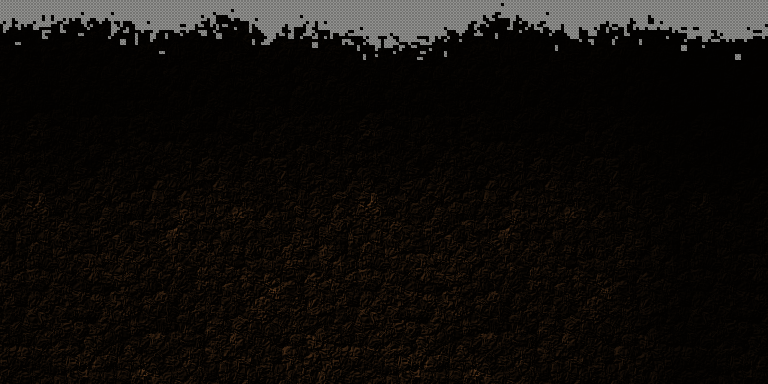
Give the GLSL for this texture, as a Shadertoy shader.

```glsl
const float TILE = 0.865;          // width of the repeating soil, in canvas heights
const float BLOCK = 1.0 / 128.0;   // step of the ragged surface
const float CHECK = 1.0 / 256.0;   // backdrop checker cell
const float ISLAND_GAP = 0.125;    // spacing of the loose holes
const float ISLAND_DROP = 0.04;    // depth of the holes below the surface
const float RELIEF = 2.7;          // contrast of the side light
const vec2 LIGHT_STEP = vec2(-0.0030, 0.0040);
const vec3 CHECK_DARK = vec3(0.46, 0.46, 0.45);
const vec3 CHECK_LIGHT = vec3(0.57, 0.57, 0.56);
const vec3 SOIL = vec3(0.128, 0.079, 0.040);
const vec3 SHADE = vec3(0.009, 0.006, 0.002);

// Depth of the surface below the top, at even steps across the canvas
const int KNOTS = 21;
const float SURFACE[KNOTS] = float[](
    0.073, 0.073, 0.050, 0.070, 0.094, 0.078, 0.044, 0.089, 0.073, 0.099, 0.112,
    0.117, 0.081, 0.047, 0.070, 0.099, 0.070, 0.068, 0.089, 0.109, 0.083);

// Centres of the paler clods inside one tile
const int PALE_COUNT = 7;
const vec2 PALE[PALE_COUNT] = vec2[](
    vec2(0.625, 0.44), vec2(0.716, 0.245), vec2(0.234, 0.06), vec2(0.39, 0.03),
    vec2(0.104, 0.465), vec2(0.096, 0.66), vec2(0.47, 0.42));

vec2 hash2(vec2 p) {
    vec3 q = fract(p.xyx * vec3(0.1031, 0.1030, 0.0973));
    q += dot(q, q.yzx + 33.33);
    return fract((q.xx + q.yz) * q.zy);
}

float cornerSlope(vec2 cell, vec2 offset, float period) {
    cell.x = mod(cell.x, period);
    float angle = 6.2832 * hash2(cell + 7.0).x;
    return dot(vec2(cos(angle), sin(angle)), offset);
}

// Gradient noise, wrapped horizontally
float gradientNoise(vec2 p, float period) {
    vec2 i = floor(p), f = fract(p);
    vec2 s = f * f * f * (f * (f * 6.0 - 15.0) + 10.0);
    vec2 e = vec2(1.0, 0.0);
    return mix(
        mix(cornerSlope(i, f, period), cornerSlope(i + e, f - e, period), s.x),
        mix(cornerSlope(i + e.yx, f - e.yx, period), cornerSlope(i + 1.0, f - 1.0, period), s.x),
        s.y);
}

// Rounded clods: x = dome height, y = random tone, z = distance to the crack
vec3 clods(vec2 p, float period) {
    vec2 cell = floor(p), f = fract(p);
    float nearest = 8.0, second = 8.0, tone = 0.0;
    for (int j = -1; j <= 1; j++)
    for (int i = -1; i <= 1; i++) {
        vec2 o = vec2(i, j);
        vec2 id = cell + o;
        id.x = mod(id.x, period);
        vec2 rnd = hash2(id + 19.0);
        float d = length(o + rnd - f);
        if (d < nearest) {
            second = nearest;
            nearest = d;
            tone = hash2(id + 51.0).y;
        } else second = min(second, d);
    }
    return vec3(1.0 - nearest * nearest, tone, second - nearest);
}

// x = height, y = tone, z = crack distance
vec3 soilField(vec2 p) {
    vec2 q = p / TILE;
    q += 0.014 * vec2(gradientNoise(q * 40.0, 40.0), gradientNoise(q * 40.0 + 40.0, 40.0));
    vec3 big = clods(q * 26.0, 26.0);
    vec3 small = clods(q * 64.0, 64.0);
    float grain = gradientNoise(q * 170.0, 170.0);
    return vec3(0.8 * big.x + 0.35 * small.x + 0.5 * grain, mix(big.y, small.y, 0.4), big.z);
}

float exposure(vec2 uv) {
    float lower = mix(0.15, 1.0, 1.0 - smoothstep(0.28, 0.76, uv.y));
    float across = (uv.x - 0.41) / 0.24;
    float centre = 0.75 + 0.4 * exp(-across * across);
    return lower * centre * (1.0 - 0.65 * smoothstep(0.76, 0.90, uv.x));
}

vec3 soilColor(vec2 p, vec2 uv) {
    vec3 field = soilField(p);
    float slope = field.x - soilField(p + LIGHT_STEP).x;
    float light = clamp(0.34 + RELIEF * slope, 0.0, 1.5);
    light *= mix(0.4, 1.4, field.y) * mix(0.3, 1.0, smoothstep(0.0, 0.2, field.z));
    float pale = 0.0;
    for (int i = 0; i < PALE_COUNT; i++) {
        vec2 d = vec2(mod(p.x, TILE), p.y) - PALE[i];
        d.x -= TILE * round(d.x / TILE);
        pale += exp(-dot(d, d) / 0.0007);
    }
    return SHADE * 0.7 + SOIL * light * exposure(uv) * (1.0 + 1.1 * pale);
}

float surfaceDepth(float u) {
    float x = clamp(u, 0.0, 0.9999) * float(KNOTS - 1);
    int k = int(x);
    return mix(SURFACE[k], SURFACE[k + 1], smoothstep(0.0, 1.0, fract(x)));
}

// 1 where the backdrop shows above the soil or through a hole
float openArea(vec2 p, float aspect) {
    vec2 b = (floor(p / BLOCK) + 0.5) * BLOCK;
    float ragged = 0.050 * gradientNoise(b * 38.0, 512.0) + 0.055 * gradientNoise(b * 77.0, 512.0);
    float sky = step(1.0 - b.y, surfaceDepth(b.x / aspect) + ragged);
    float id = floor(b.x / ISLAND_GAP);
    vec2 rnd = hash2(vec2(id, 3.0));
    float x = (id + 0.2 + 0.6 * rnd.x) * ISLAND_GAP;
    float y = 1.0 - surfaceDepth(x / aspect) - ISLAND_DROP - 0.012 * (rnd.y - 0.5);
    vec2 d = abs(b - vec2(x, y));
    return max(sky, step(max(d.x, d.y), BLOCK * 0.85));
}

void mainImage(out vec4 fragColor, in vec2 fragCoord) {
    vec2 uv = fragCoord / iResolution.xy;
    vec2 p = fragCoord / iResolution.y;
    vec2 cell = floor(p / CHECK);
    vec3 backdrop = mix(CHECK_DARK, CHECK_LIGHT, mod(cell.x + cell.y, 2.0));
    vec3 color = mix(soilColor(p, uv), backdrop, openArea(p, iResolution.x / iResolution.y));
    fragColor = vec4(color, 1.0);
}
```
